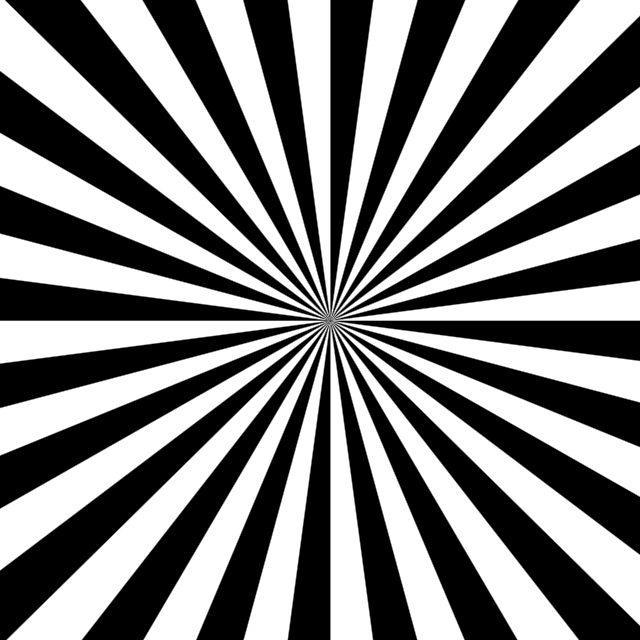
Give the GLSL for this background, as a WebGL 1 fragment shader.

```glsl
precision highp float;

uniform vec2 u_resolution;

#define CENTER vec2(0.5163, 0.4988)
#define STRETCH_X 1.015
#define RAY_COUNT 24.0
#define EDGE_WIDTH 0.0022
#define DOT_RADIUS 0.0015
#define DOT_SHADE 0.22

const float TAU = 6.283185;

// Signed distance to the nearest ray edge: negative in dark rays
float rayDistance(vec2 p) {
    float turn = atan(p.x, p.y + 1e-6) / TAU * RAY_COUNT;
    float wave = abs(fract(turn + 0.25) - 0.5) - 0.25;
    return wave * length(p) * TAU / RAY_COUNT;
}

void main() {
    vec2 p = gl_FragCoord.xy / u_resolution - CENTER;
    p.x /= STRETCH_X;
    float edge = max(EDGE_WIDTH, 1.0 / min(u_resolution.x, u_resolution.y));

    // Rays blend to grey where they become narrower than the edge
    float shade = clamp(0.5 + rayDistance(p) / edge, 0.0, 1.0);

    // Small dark hub
    float hub = 1.0 - smoothstep(0.0, 2.0 * DOT_RADIUS, length(p));
    shade = mix(shade, DOT_SHADE, hub);

    gl_FragColor = vec4(vec3(shade), 1.0);
}
```
